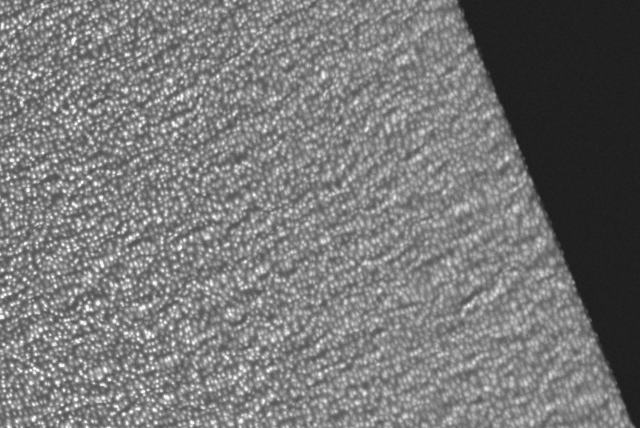
Write a Shadertoy shader that draws this texture.

```glsl
// Grey beaded textile lit from the left, cut by a slanted edge against black.
// Jittered cells along bent rows each hold a rounded bead; a side-lit noise
// relief makes the diagonal furrows, and a line distance gives the dark side.

const vec2  BEAD_SIZE     = vec2(0.0126, 0.0144); // along and across a row
const vec2  BEAD_JITTER   = vec2(0.86, 0.72);
const float BEAD_SHARP    = 2.9;
const float BEAD_MEAN     = 0.58;
const float BEAD_LEAN     = 0.38;
const float ROW_SLOPE_LOW = 0.27;   // row rise at the bottom
const float ROW_SLOPE_TOP = 0.48;   // row rise at the top
const float ROW_WARP      = 0.015;
const float ROW_RIPPLE    = 0.008;
const float CONTRAST_LEFT  = 0.38;
const float CONTRAST_RIGHT = 0.23;
const float FURROW_DEPTH  = 0.27;
const float FURROW_TILT   = 0.10;   // furrows rise a little more than rows
const vec2  LIGHT_STEP    = vec2(-0.003, 0.011);
const float CLOTH_TONE    = 0.505;
const float SHADOW_FLOOR  = 0.31;
const float DARK_TONE     = 0.125;
const float EDGE_TOP_X    = 1.068;  // edge position at the top border
const float EDGE_RUN      = 0.414;  // shift to the right per unit downward
const float EDGE_SOFT     = 0.007;
const float EDGE_ROUGH    = 0.004;
const float GRAIN_SCALE   = 300.0;

// Integer hash giving two values in 0..1
vec2 hash2(vec2 cell) {
    uvec2 q = uvec2(ivec2(cell)) * 1664525u + 1013904223u;
    q.x += q.y * 1664525u;
    q.y += q.x * 1664525u;
    q ^= q >> 16u;
    q.x += q.y * 1664525u;
    q.y += q.x * 1664525u;
    q ^= q >> 16u;
    return vec2(q & 65535u) / 65535.0;
}

float valueNoise(vec2 p) {
    vec2 cell = floor(p);
    vec2 f = fract(p);
    f = f * f * (3.0 - 2.0 * f);
    float low  = mix(hash2(cell).x, hash2(cell + vec2(1, 0)).x, f.x);
    float high = mix(hash2(cell + vec2(0, 1)).x, hash2(cell + vec2(1, 1)).x, f.x);
    return mix(low, high, f.y);
}

// Bends the plane so that rows rise to the right, wave and ripple
vec2 rowSpace(vec2 p) {
    float slope = mix(ROW_SLOPE_LOW, ROW_SLOPE_TOP, p.y);
    float wave = valueNoise(p * vec2(11.0, 7.0)) - 0.5;
    vec2 q = vec2(p.x + BEAD_LEAN * p.y, p.y - slope * p.x + ROW_WARP * wave);
    q.y += ROW_RIPPLE * (valueNoise(q * vec2(26.0, 38.0) + 63.0) - 0.5);
    return q;
}

// Nearest dome wins, which leaves thin dark creases between the beads
float beadField(vec2 q) {
    vec2 g = q / BEAD_SIZE;
    vec2 home = floor(g);
    float top = 0.0;
    float sum = 0.0;
    for (int j = -1; j <= 1; j++) {
        for (int i = -1; i <= 1; i++) {
            vec2 cell = home + vec2(i, j);
            vec2 center = cell + 0.5 + BEAD_JITTER * (hash2(cell) - 0.5);
            vec2 traits = hash2(cell + 517.0);
            vec2 d = g - center;
            // steeper falloff below, where each bead shades itself
            d.y *= d.y < 0.0 ? 1.25 : 0.9;
            float sharp = BEAD_SHARP * mix(0.8, 1.3, traits.y);
            float dome = mix(0.76, 1.22, traits.x) * exp(-sharp * dot(d, d));
            top = max(top, dome);
            sum += dome * dome;
        }
    }
    return mix(top, sum, 0.3);
}

float clothHeight(vec2 q) {
    float folds = valueNoise(q * vec2(15.0, 52.0) + 7.0);
    float creases = valueNoise(q * vec2(29.0, 84.0) + 91.0);
    return 0.6 * folds + 0.55 * creases;
}

// Height difference toward the light: bright ridge tops, dark undersides
float furrows(vec2 q) {
    q.y -= FURROW_TILT * q.x;
    float height = clothHeight(q);
    return height - clothHeight(q - LIGHT_STEP) + 0.22 * (height - 0.575);
}

void mainImage(out vec4 fragColor, in vec2 fragCoord) {
    vec2 p = fragCoord / iResolution.y;
    vec2 q = rowSpace(p);
    float beads = beadField(q);
    float relief = beads - BEAD_MEAN;

    // Cloth: strong glints on the left, flatter toward the edge
    float across = smoothstep(0.0, 1.25, p.x);
    float cloth = CLOTH_TONE + 0.025 * across - 0.02 * p.y * (1.0 - across);
    cloth += mix(CONTRAST_LEFT, CONTRAST_RIGHT, across) * relief;
    cloth += FURROW_DEPTH * furrows(q) * (0.65 + 0.5 * beads);
    float glint = smoothstep(0.75, 1.25, beads);
    cloth += 0.2 * glint * (1.0 - across) * (1.1 - 0.5 * p.y);

    // Soft floor keeps the creases grey
    float lift = cloth - SHADOW_FLOOR;
    cloth = min(SHADOW_FLOOR + 0.5 * (lift + sqrt(lift * lift + 0.01)), 0.96);

    // Fine grain over everything
    float grain = valueNoise(p * GRAIN_SCALE) - 0.5;
    cloth += 0.05 * grain;
    float dark = DARK_TONE + 0.022 * grain;

    // Slanted edge, slightly uneven from the beads and softly shaded
    float edgeX = EDGE_TOP_X + EDGE_RUN * (1.0 - p.y);
    float edge = (p.x - edgeX) * inversesqrt(1.0 + EDGE_RUN * EDGE_RUN);
    cloth *= 1.0 - 0.18 * smoothstep(-0.03, 0.0, edge);
    edge -= EDGE_ROUGH * clamp(relief, -0.6, 0.6);
    float tone = mix(cloth, dark, smoothstep(-EDGE_SOFT, EDGE_SOFT, edge));

    fragColor = vec4(vec3(tone), 1.0);
}
```
